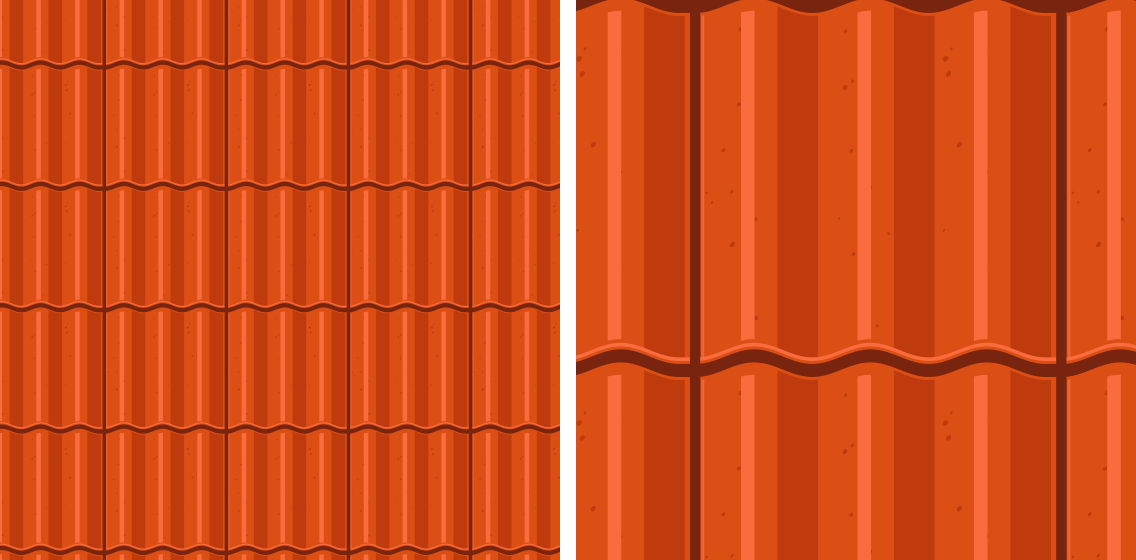
Left, the full canvas; right, a detail of the centre.
Write a WebGL 2 fragment shader that draws this texture.

```glsl
#version 300 es
precision highp float;

uniform vec2 u_resolution;
out vec4 outColor;

// Layout, as fractions of the canvas
const vec2 TILE_SIZE = vec2(0.218, 0.2167);
const vec2 TILE_ORIGIN = vec2(0.1862, 0.0171);

// Tile details, as fractions of one tile
const float RIB_PITCH = 0.318;
const float RIB_START = 0.1;
const vec2 SHINE_SPAN = vec2(0.0255, 0.0625);
const vec2 SHADE_SPAN = vec2(0.125, 0.236);
const vec2 SHINE_HEIGHT = vec2(0.046, 0.948);
const vec2 SHADE_HEIGHT = vec2(0.03, 0.974);
const float CREST_X = 0.161;
const float WAVE_AMPLITUDE = 0.02;
const float GROOVE_HALF = 0.018;
const float SEAM_HALF = 0.014;
const vec2 LIP_SPAN = vec2(0.026, 0.036);
const vec2 EDGE_SPAN = vec2(0.016, 0.025);
const int SPECK_COUNT = 28;
const vec2 SPECK_RADIUS = vec2(0.003, 0.0075);
const vec2 SPECK_SPAN = vec2(0.03, 0.22);

const vec3 CLAY = vec3(0.86, 0.31, 0.08);
const vec3 SHADE = vec3(0.75, 0.23, 0.05);
const vec3 SHINE = vec3(0.98, 0.42, 0.24);
const vec3 GROOVE = vec3(0.47, 0.14, 0.06);

const float TAU = 6.2832;

float hash(float n) {
    return fract(sin(n * 127.1) * 43758.5453);
}

// Smooth coverage of the region where distance is negative
float cover(float distance, float soft) {
    return clamp(0.5 - distance / soft, 0.0, 1.0);
}

float strip(float x, vec2 span, float soft) {
    return cover(span.x - x, soft) * cover(x - span.y, soft);
}

// Lower edge of a tile: three crests, level beside the seam
float wave(float x) {
    float phase = min((x - CREST_X) / RIB_PITCH, 2.5);
    return WAVE_AMPLITUDE * cos(TAU * phase);
}

// Small pits, kept on the plain part of each rib
float specks(vec2 tile, float soft) {
    float pits = 0.0;
    for (int i = 0; i < SPECK_COUNT; i++) {
        float seed = float(i) + 1.0;
        float x = float(i % 3) * RIB_PITCH + mix(SPECK_SPAN.x, SPECK_SPAN.y, hash(seed));
        float y = mix(0.07, 0.94, hash(seed + 41.3));
        float size = hash(seed + 83.7);
        float radius = mix(SPECK_RADIUS.x, SPECK_RADIUS.y, size * size);
        pits = max(pits, cover(length(tile - vec2(x, y)) - radius, soft));
    }
    return pits;
}

void main() {
    vec2 uv = gl_FragCoord.xy / u_resolution;
    vec2 grid = (uv - TILE_ORIGIN) / TILE_SIZE;
    float soft = 1.0 / (min(u_resolution.x, u_resolution.y) * TILE_SIZE.x);

    float x = fract(grid.x);
    float height = grid.y - wave(x);
    vec2 tile = vec2(x, fract(height));
    float seamDistance = abs(fract(grid.x + 0.5) - 0.5);
    float grooveDistance = abs(fract(height + 0.5) - 0.5);

    // Clay body with pits, shaded flanks and shiny ridges
    float rib = mod(x - RIB_START, RIB_PITCH);
    float shade = strip(rib, SHADE_SPAN, soft) * strip(tile.y, SHADE_HEIGHT, soft);
    float shine = strip(rib, SHINE_SPAN, soft) * strip(tile.y, SHINE_HEIGHT, soft);
    vec3 color = mix(CLAY, SHADE, max(shade, specks(tile, soft)));
    color = mix(color, SHINE, shine);

    // Lit lip along the wave and lit left edge
    float lip = strip(tile.y, LIP_SPAN, soft);
    float edge = strip(x, EDGE_SPAN, soft) * strip(tile.y, SHADE_HEIGHT, soft);
    color = mix(color, SHINE, max(lip, 0.7 * edge));

    // Dark joints between tiles
    float joint = max(cover(grooveDistance - GROOVE_HALF, soft),
                      cover(seamDistance - SEAM_HALF, soft));
    color = mix(color, GROOVE, joint);

    outColor = vec4(color, 1.0);
}
```
